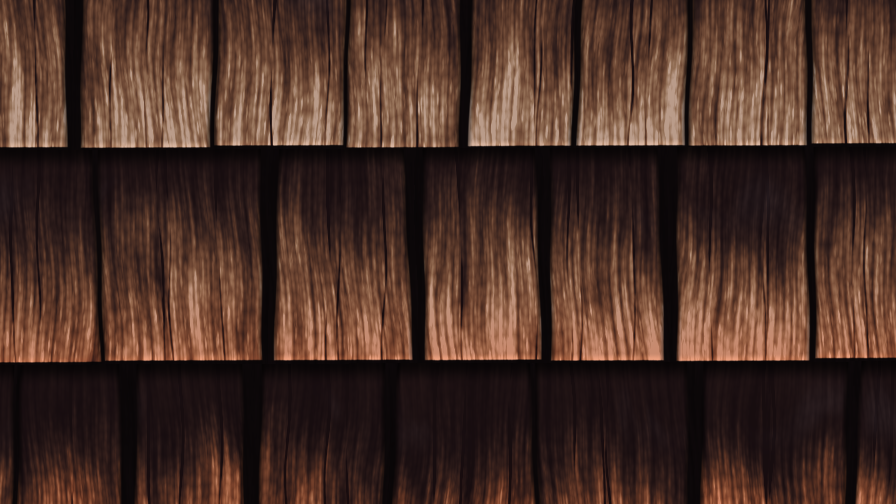
A Shadertoy shader for this texture:

```glsl
// Three overlapping courses of weathered wooden shingles with charred tops and pale butts.

#define COURSE_HEIGHT 0.426   // exposed height of one course
#define COURSE_BASE   0.276   // butt line of the middle course
#define GAP_MIN       0.004   // half widths of the joints
#define GAP_MAX       0.018
#define JOINT_SLANT   0.035
#define CRACK_WIDTH   0.0017
#define GRAIN_CONTRAST 1.7
#define BLEACH        0.74    // paleness at the butts

const vec3 GAP_COLOR = vec3(0.045, 0.028, 0.033);
const vec3 WOOD[6] = vec3[6](
    vec3(0.09, 0.05, 0.06), vec3(0.19, 0.12, 0.11), vec3(0.32, 0.20, 0.15),
    vec3(0.45, 0.30, 0.22), vec3(0.58, 0.44, 0.34), vec3(0.73, 0.61, 0.54));

// Joint rhythm per course, bottom to top: pitch, start, sway frequency, sway
const vec4 RHYTHM[3] = vec4[3](
    vec4(0.268, 0.030, 0.65, -0.07),
    vec4(0.292, 0.199, 1.00, 0.05),
    vec4(0.250, 0.146, 0.80, 0.04));

float hash(vec2 p) {
    return fract(sin(dot(p, vec2(127.1, 311.7))) * 43758.5);
}

// Cellular noise: distance to the nearest scattered point
float cellular(vec2 p) {
    vec2 cell = floor(p), f = fract(p);
    float d = 1.0;
    for (int y = -1; y <= 1; y++)
        for (int x = -1; x <= 1; x++) {
            vec2 o = vec2(x, y);
            vec2 point = vec2(hash(cell + o), hash(cell + o + 57.3));
            d = min(d, length(o + point - f));
        }
    return d;
}

// Layered, warped sines for stains, roughly -1 to 1
float stains(vec2 p) {
    float sum = 0.0, amp = 0.6;
    for (int i = 0; i < 5; i++) {
        p = mat2(0.8, 0.6, -0.6, 0.8) * p * 1.6 + 0.7 * sin(p.yx);
        sum += amp * sin(p.x) * sin(p.y);
        amp *= 0.65;
    }
    return sum;
}

vec3 woodRamp(float tone) {
    vec3 c = WOOD[0];
    for (int i = 1; i < 6; i++)
        c = mix(c, WOOD[i], clamp(tone * 5.0 - float(i - 1), 0.0, 1.0));
    return c;
}

void mainImage(out vec4 fragColor, in vec2 fragCoord) {
    float px = 1.0 / iResolution.y;
    vec2 p = fragCoord * px;

    // Course index, and height v within it (0 at the butt, 1 under the next)
    float level = (p.y - COURSE_BASE - 0.004 * p.x) / COURSE_HEIGHT;
    float course = floor(level), v = level - course;
    vec4 rhythm = RHYTHM[int(clamp(course + 1.0, 0.0, 2.0))];

    // Joints: find the shingle and the distance to its sides
    float side = 1.0, left = 0.0;
    vec2 id = vec2(-2.0, course);
    for (int i = -1; i <= 8; i++) {
        float n = float(i), h = hash(vec2(n, course + 9.0));
        float x = rhythm.y + n * rhythm.x + rhythm.w * sin(rhythm.z * n);
        x += JOINT_SLANT * (h - 0.5) * (v - 0.3) + 0.0015 * sin(v * 11.0 + h * 40.0);
        float halfGap = mix(GAP_MIN, GAP_MAX, pow(hash(vec2(n, course + 31.0)), 1.6));
        side = min(side, abs(p.x - x) - halfGap * (0.75 + 0.4 * v));
        if (p.x > x) { id.x = n; left = x; }
    }
    float seed = hash(id + 3.7);

    // Fibres: cellular noise stretched along the wandering grain
    vec2 g = p + vec2(seed * 17.0, seed * 5.0);
    g.x += 0.010 * sin(v * 3.0 + seed * 20.0) + 0.003 * sin(v * 9.0 + p.x * 14.0);
    g.x += (p.x - left) * 0.12 * v * (seed - 0.5);
    float fibre = 0.25 * cellular(g * vec2(34.0, 1.6))
                + 0.40 * cellular(g * vec2(78.0, 3.2))
                + 0.28 * cellular(g * vec2(150.0, 8.0))
                + 0.15 * cellular(g * vec2(95.0, 50.0));

    // Weathering: pale at the butt, charred and ragged towards the top
    float stain = stains(g * vec2(9.0, 5.0));
    float ragged = v + 0.16 * stain + 0.35 * (fibre - 0.5);
    float fade = 0.94 + 0.20 * course;
    float weather = 1.0 - smoothstep(-0.05, fade, ragged);
    float tone = 0.03 + BLEACH * weather * (0.78 + 0.4 * seed);
    tone += GRAIN_CONTRAST * (0.5 - fibre) * (0.10 + 0.65 * weather);
    tone -= 0.12 * weather * smoothstep(0.1, 0.9, stain);

    // Raised pale splinters
    float splinter = 1.0 - smoothstep(0.10, 0.24, cellular(g * vec2(85.0, 13.0)));
    tone += 0.22 * splinter * weather;

    // Long drying cracks
    for (int k = 0; k < 3; k++) {
        float h = hash(id + float(k) * 7.3 + 0.5);
        float x = left + rhythm.x * (0.15 + 0.75 * h) + 0.003 * sin(v * 7.0 + h * 50.0);
        float reach = smoothstep(0.0, 0.25, abs(v - fract(h * 13.0)));
        float width = CRACK_WIDTH * reach;
        tone -= 0.5 * reach * (1.0 - smoothstep(width - px, width + px, abs(p.x - x)));
    }

    // Colour: warm rust in the lower courses, grey bloom on the char
    vec3 color = woodRamp(clamp(tone, 0.0, 1.0));
    float rust = smoothstep(0.6, 0.1, p.y) * weather;
    color *= mix(vec3(1.0), vec3(1.12, 0.82, 0.68), rust);
    float bloom = smoothstep(0.2, 0.8, stain) * smoothstep(0.22, 0.0, abs(v - 0.76));
    color += vec3(0.06, 0.06, 0.065) * bloom * (1.0 - fibre);

    // Relief: rounded sides, bright lip, shadow of the course above
    color *= mix(0.55, 1.0, smoothstep(0.0, 0.010, side));
    float butt = 0.006 + 0.012 * hash(id + 21.0) + 0.004 * (fibre - 0.5);
    color *= 1.0 + 0.18 * smoothstep(0.035, 0.0, v - butt);
    color *= 1.0 - 0.65 * smoothstep(0.90, 1.0, v);

    // Cut out the joints and the shadow line below the butts
    float board = smoothstep(-px, px, side);
    board *= smoothstep(-px, px, (v - butt) * COURSE_HEIGHT);
    vec3 recess = GAP_COLOR * (1.25 - 0.7 * fibre);
    fragColor = vec4(mix(recess, color, board), 1.0);
}
```
